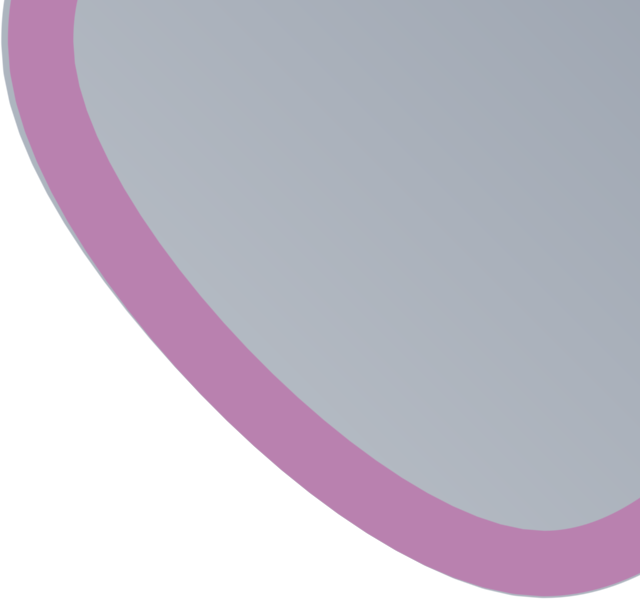
Reproduce this background procedurally as a Shadertoy shader.

```glsl
#define PAPER vec3(1.0)
#define BAND_COLOR vec3(0.727, 0.504, 0.686)
#define RIM_COLOR vec3(0.68, 0.71, 0.75)
#define FILL_LIGHT vec3(0.70, 0.725, 0.76)
#define FILL_DARK vec3(0.625, 0.655, 0.70)
#define BAND_WIDTH 0.109
#define RIM_LEFT 0.011
#define RIM_BOTTOM 0.003
#define SEGMENTS 24

vec2 bezier(vec2 a, vec2 b, vec2 c, vec2 d, float t) {
    float s = 1.0 - t;
    return s * s * s * a + 3.0 * s * t * (s * b + t * c) + t * t * t * d;
}

// Keeps the signed distance of smallest size; positive is outside the curve
float nearer(float best, vec2 p, vec2 a, vec2 b, vec2 c, vec2 d) {
    vec2 from = a;
    for (int i = 1; i <= SEGMENTS; i++) {
        vec2 to = bezier(a, b, c, d, float(i) / float(SEGMENTS));
        vec2 along = to - from;
        vec2 offset = p - from;
        float h = clamp(dot(offset, along) / dot(along, along), 0.0, 1.0);
        float dist = length(offset - h * along);
        float side = along.x * offset.y - along.y * offset.x;
        if (dist < abs(best)) best = side > 0.0 ? -dist : dist;
        from = to;
    }
    return best;
}

// Rounded outline of the inner panel: top left, long diagonal, bottom right
float panelDistance(vec2 p) {
    vec2 leftmost = vec2(0.1222, 0.9306);
    vec2 lowest = vec2(0.9069, 0.1153);
    float d = 1e3;
    d = nearer(d, p, vec2(0.1556, 1.0833), vec2(0.1292, 1.0139),
               vec2(0.1222, 0.9792), leftmost);
    d = nearer(d, p, leftmost, leftmost - vec2(0.0, 0.2778),
               lowest - vec2(0.2708, 0.0), lowest);
    d = nearer(d, p, lowest, vec2(0.9792, 0.1153),
               vec2(1.0486, 0.1514), vec2(1.1111, 0.2042));
    return d;
}

float coverage(float d) {
    float pixel = 1.0 / iResolution.y;
    return 1.0 - smoothstep(-pixel, pixel, d);
}

void mainImage(out vec4 fragColor, in vec2 fragCoord) {
    vec2 p = fragCoord / iResolution.y;
    float d = panelDistance(p);

    // Thin rim that tapers away along the diagonal
    float rim = RIM_LEFT * smoothstep(0.3, 0.9, p.y)
              + RIM_BOTTOM * smoothstep(0.65, 0.9, p.x);
    vec3 color = mix(PAPER, RIM_COLOR, coverage(d - BAND_WIDTH - rim));

    // Band of even width
    color = mix(color, BAND_COLOR, coverage(d - BAND_WIDTH));

    // Panel, darkening toward the upper right
    float shade = clamp((p.x + p.y - 0.85) / 1.22, 0.0, 1.0);
    color = mix(color, mix(FILL_LIGHT, FILL_DARK, shade), coverage(d));

    fragColor = vec4(color, 1.0);
}
```
